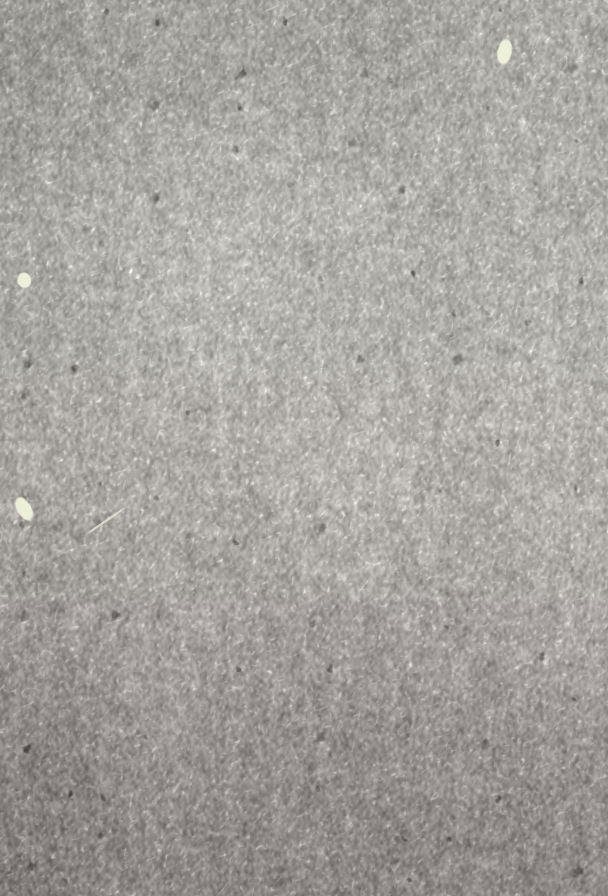
Reproduce this texture procedurally as a WebGL 2 fragment shader.

```glsl
#version 300 es
precision highp float;
// Grey recycled paper: fine fibres, tiny glints, dark specks, a few pale flecks and a scratch.

#define PAPER_LEVEL 0.688
#define BOTTOM_SHADE 0.165
#define EDGE_SHADE 0.045
#define FIBRE_SCALE 150.0
#define FIBRE_CONTRAST 0.088
#define GLINT_STRENGTH 0.14
#define MOTTLE_CONTRAST 0.085
#define CLOUD_CONTRAST 0.045
#define SPECK_CELLS 21.0
#define SPECK_SHARE 0.22
#define SPECK_DEPTH 0.24
#define FLECK_COLOR vec3(0.93, 0.94, 0.85)

uniform vec2 u_resolution;
out vec4 fragColor;

// Integer hash giving two values in 0..1
vec2 hash2(vec2 cell) {
  uvec2 q = uvec2(ivec2(cell) + 32768);
  uint h = q.x * 1597334677u ^ q.y * 3812015801u;
  h = (h ^ (h >> 15u)) * 2246822519u;
  h = (h ^ (h >> 13u)) * 3266489917u;
  h ^= h >> 16u;
  return vec2(float(h & 65535u), float(h >> 16u)) / 65535.0;
}

float cornerSlope(vec2 cell, vec2 offset) {
  float angle = 6.28319 * hash2(cell).x;
  return dot(vec2(cos(angle), sin(angle)), offset);
}

float gradientNoise(vec2 p) {
  vec2 i = floor(p), f = p - i;
  vec2 w = f * f * f * (f * (f * 6.0 - 15.0) + 10.0);
  vec2 e = vec2(0.0, 1.0);
  float low = mix(cornerSlope(i, f), cornerSlope(i + e.yx, f - e.yx), w.x);
  float high = mix(cornerSlope(i + e, f - e), cornerSlope(i + e.yy, f - e.yy), w.x);
  return mix(low, high, w.y);
}

vec2 rotate(vec2 p, float angle) {
  float c = cos(angle), s = sin(angle);
  return vec2(c * p.x - s * p.y, s * p.x + c * p.y);
}

// Broad light falloff, clouds, vertical streaks and mottling
float shading(vec2 p, vec2 uv) {
  float v = PAPER_LEVEL;
  v -= BOTTOM_SHADE * (1.0 - smoothstep(-0.05, 0.55, uv.y));
  v -= EDGE_SHADE * smoothstep(0.7, 1.0, uv.y);
  v -= EDGE_SHADE * (1.0 - smoothstep(0.0, 0.3, uv.x));
  v += CLOUD_CONTRAST * gradientNoise(p * vec2(6.0, 4.0) + 3.7);
  v += 0.7 * MOTTLE_CONTRAST * gradientNoise(p * vec2(62.0, 17.0) + 41.3);
  v += 0.6 * MOTTLE_CONTRAST * gradientNoise(p * vec2(30.0, 45.0) + 77.1);
  v += MOTTLE_CONTRAST * gradientNoise(rotate(p, 0.2) * vec2(95.0, 60.0) + 13.9);
  return v;
}

// Short fibres lying in several directions, some catching the light
float fibres(vec2 p) {
  float sum = 0.0;
  for (int i = 0; i < 3; i++) {
    float k = float(i);
    vec2 q = rotate(p, 0.55 * (k - 1.0) + 0.15);
    sum += FIBRE_CONTRAST * gradientNoise(q * FIBRE_SCALE * vec2(1.55, 0.9) + 19.3 * k);
    vec2 g = rotate(p, 0.2 + 0.5 * k) * FIBRE_SCALE * vec2(1.3, 0.85) + 53.7 * (k + 1.0);
    sum += GLINT_STRENGTH * smoothstep(0.26, 0.65, gradientNoise(g));
  }
  return sum;
}

// Scattered dark specks, each with a faint lit rim
float specks(vec2 p) {
  vec2 cell = floor(p * SPECK_CELLS);
  vec2 place = hash2(cell + 211.0), kind = hash2(cell + 907.0);
  vec2 d = (fract(p * SPECK_CELLS) - mix(vec2(0.25), vec2(0.75), place)) / SPECK_CELLS;
  d = rotate(d, 2.0 * kind.y - 1.0) * vec2(1.0, 0.7);
  float radius = mix(0.0022, 0.0052, kind.y * kind.y);
  float rough = 0.003 * gradientNoise(p * 190.0);
  float core = 1.0 - smoothstep(0.3 * radius, 1.4 * radius, length(d) + rough);
  float rim = 1.0 - smoothstep(0.0, radius, length(d - radius * vec2(1.4, -0.6)));
  float present = step(kind.x, SPECK_SHARE) * mix(0.45, 1.0, place.x);
  return present * (0.12 * rim - SPECK_DEPTH * core);
}

// Coverage of the pale oval flecks near the sides
float flecks(vec2 p, float aspect, float pixel) {
  float cover = 0.0;
  for (int i = 0; i < 3; i++) {
    float k = float(i);
    vec2 center = vec2(aspect * mix(0.83, 0.04, step(0.5, k)), 0.942 - 0.255 * k);
    vec2 d = rotate(p - center, 0.15 + 0.2 * k * (k - 2.0) - 0.35 * k * (k - 1.0));
    d.y /= 1.15 + 0.75 * abs(k - 1.0);
    float edge = length(d) - 0.0076 + 0.0012 * gradientNoise(p * 130.0);
    cover = max(cover, 1.0 - smoothstep(-pixel, pixel, edge));
  }
  return cover;
}

// Thin slanting scratch, tapered at its ends
float scratch(vec2 p, float aspect, float pixel) {
  vec2 d = rotate(p - vec2(0.175 * aspect, 0.419), -0.6);
  float taper = 1.0 - smoothstep(0.018, 0.03, abs(d.x));
  return taper * (1.0 - smoothstep(0.0005, 0.0005 + 1.3 * pixel, abs(d.y)));
}

void main() {
  vec2 uv = gl_FragCoord.xy / u_resolution;
  vec2 p = gl_FragCoord.xy / u_resolution.y;
  float aspect = u_resolution.x / u_resolution.y, pixel = 1.0 / u_resolution.y;

  float value = shading(p, uv) + fibres(p) + specks(p);
  vec3 warmth = mix(vec3(0.014, -0.006, -0.014), vec3(0.006, 0.0, -0.026), smoothstep(0.1, 0.8, uv.y));
  vec3 color = vec3(value) + warmth;

  color = mix(color, FLECK_COLOR, flecks(p, aspect, pixel));
  color = mix(color, vec3(0.88, 0.87, 0.82), 0.9 * scratch(p, aspect, pixel));
  fragColor = vec4(clamp(color, 0.0, 1.0), 1.0);
}
```
